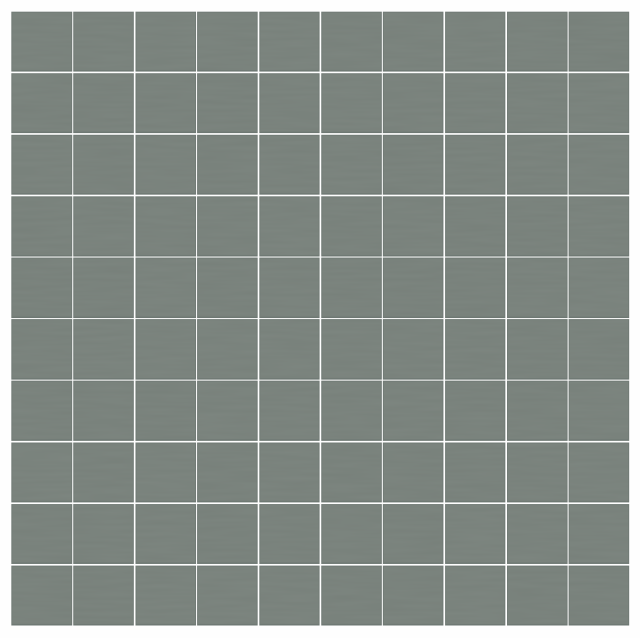
A WebGL 1 fragment shader for this pattern:

```glsl
precision highp float;
// A ten by ten grid of matte grey-green tiles on white, inside a thin white margin.
// Each tile is a box with a darker rim; the joints alternate between two widths,
// and stretched gradient noise lays faint horizontal streaks over the glaze.

uniform vec2 u_resolution;

float hash(vec2 p) {
  return fract(sin(dot(p, vec2(127.1, 311.7))) * 4375.85);
}

float cornerSlope(vec2 corner, vec2 offset) {
  float angle = 6.2832 * hash(corner);
  return dot(vec2(cos(angle), sin(angle)), offset);
}

float gradientNoise(vec2 p) {
  vec2 i = floor(p);
  vec2 f = p - i;
  vec2 u = f * f * f * (f * (f * 6.0 - 15.0) + 10.0);
  float low = mix(cornerSlope(i, f),
                  cornerSlope(i + vec2(1.0, 0.0), f - vec2(1.0, 0.0)), u.x);
  float high = mix(cornerSlope(i + vec2(0.0, 1.0), f - vec2(0.0, 1.0)),
                   cornerSlope(i + 1.0, f - 1.0), u.x);
  return mix(low, high, u.y);
}

// Half the joint width at a grid line: columns alternate, middle rows are thin
vec2 halfJoint(vec2 line) {
  vec2 wide = vec2(step(0.42, fract(line.x * 0.37)),
                   step(1.5, abs(line.y - 5.0)));
  return mix(vec2(0.0008), vec2(0.0013), wide);
}

void main() {
  vec2 uv = gl_FragCoord.xy / u_resolution;
  vec2 pixel = 1.0 / u_resolution;

  // Nearest tile and the position inside it
  vec2 pitch = vec2(0.09675, 0.09647);
  vec2 fromCorner = uv - vec2(0.0169, 0.0183);
  vec2 tile = clamp(floor(fromCorner / pitch), 0.0, 9.0);
  vec2 local = fromCorner - tile * pitch;

  // Signed distance to the nearer edge on each axis, positive inside
  vec2 lowEdge = local - halfJoint(tile);
  vec2 highEdge = pitch - local - halfJoint(tile + 1.0);
  vec2 inset = min(lowEdge, highEdge);
  vec2 cover = clamp(inset / pixel + 0.5, 0.0, 1.0);

  // Glaze with streaks and a slight shift from tile to tile
  vec3 glaze = vec3(0.479, 0.513, 0.490);
  glaze += 0.012 * gradientNoise(uv * vec2(14.0, 170.0));
  glaze += 0.004 * (hash(tile + 3.0) - 0.5);

  // Darker rim, strongest along the lower edge
  float rim = 1.0 - smoothstep(0.0006, 0.0026, min(inset.x, inset.y));
  float lowerRim = 1.0 - smoothstep(0.001, 0.0036, lowEdge.y);
  glaze = mix(glaze, vec3(0.43, 0.47, 0.45), max(0.7 * rim, lowerRim));

  vec3 color = mix(vec3(0.995), glaze, cover.x * cover.y);
  gl_FragColor = vec4(color, 1.0);
}
```
